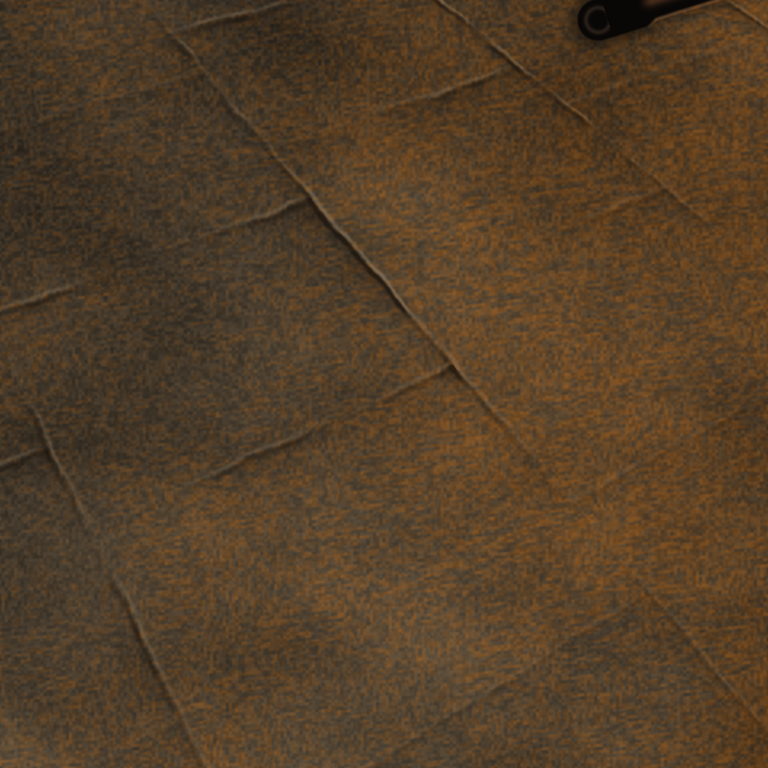
This texture is drawn by a Shadertoy shader. Its source:

```glsl
float hash(vec2 p) {
    vec3 q = fract(p.xyx * 0.1031);
    q += dot(q, q.yzx + 33.33);
    return fract((q.x + q.y) * q.z);
}

float noise(vec2 p) {
    vec2 i = floor(p), f = fract(p);
    f *= f * (3.0 - 2.0 * f);
    return mix(mix(hash(i), hash(i + vec2(1, 0)), f.x),
               mix(hash(i + vec2(0, 1)), hash(i + vec2(1, 1)), f.x), f.y);
}

float fbm(vec2 p) {
    float sum = 0.0, gain = 0.53;
    for (int i = 0; i < 4; i++) {
        sum += gain * noise(p);
        p = mat2(1.6, 1.2, -1.2, 1.6) * p + 17.3;
        gain *= 0.5;
    }
    return sum;
}

float bump(float x, float width) {
    return exp(-x * x / (width * width));
}

// Signed relief of a joint: lit lip on the positive side, shadow on the other
float relief(float d) {
    return 0.75 * bump(d - 0.003, 0.003) - 0.65 * bump(d + 0.0035, 0.004)
         - 0.2 * bump(d + 0.012, 0.015);
}

// Fine woven grain, with short streaks in two directions
float weave(vec2 p) {
    vec2 q = vec2(p.x, p.y - 0.12 * p.x);
    float across = noise(q * vec2(95, 250));
    float down = noise(q * vec2(250, 130) + 41.0);
    return mix(across, down, 0.15 + 0.6 * smoothstep(0.45, 0.7, noise(p * 28.0)));
}

// Dark tube lying across the upper right corner
vec3 addTube(vec3 color, vec2 s) {
    vec2 q = s - vec2(0.779, 0.026);
    q = vec2(0.955 * q.x - 0.297 * q.y, 0.297 * q.x + 0.955 * q.y);
    float shaft = smoothstep(0.055, 0.075, q.x);
    float d = length(vec2(q.x - clamp(q.x, 0.0, 0.4), q.y)) - mix(0.027, 0.019, shaft);
    vec3 metal = vec3(0.035, 0.028, 0.022);
    metal += vec3(0.24, 0.14, 0.08) * shaft * bump(q.y + 0.003, 0.007);
    metal += vec3(0.12, 0.09, 0.07) * bump(length(q) - 0.016, 0.003) * step(q.x, 0.012);
    color *= 1.0 - 0.35 * bump(max(d, 0.0), 0.012);
    color += vec3(0.16, 0.10, 0.06) * bump(d - 0.003, 0.002) * shaft;
    return mix(color, metal, smoothstep(0.0018, -0.0018, d));
}

void mainImage(out vec4 fragColor, in vec2 fragCoord) {
    vec2 p = fragCoord / iResolution.xy;
    vec2 s = vec2(p.x, 1.0 - p.y);

    // Perspective floor with two vanishing points
    float depth = s.y + 1.0725 - 0.0611 * s.x;
    vec2 ground = vec2(s.x + 0.775, 3.49 - s.x) / depth;
    float column = (ground.x - 0.508) / 0.395;
    float strip = floor(column);
    float row = (ground.y - 1.918) / 0.443 - 0.355 * mod(strip, 2.0);
    float tint = hash(vec2(strip, floor(row)) + 23.0) - 0.5;

    // Distances to the long and the staggered short joints
    float wobble = 0.011 * (fbm(p * 24.0) - 0.5);
    float longJoint = (column - round(column)) * 0.3 * depth + wobble;
    float shortJoint = (row - round(row)) * 0.4 * depth / ground.y + wobble;

    // Wear leaves the joints broken, and almost gone toward the lower right
    float glint = bump(length(s - vec2(0.47, 0.34)), 0.17);
    float kept = 1.0 - 0.65 * smoothstep(0.85, 1.3, s.x + s.y);
    float longWear = smoothstep(0.35, 0.7, noise(vec2(round(column) * 7.3 + 3.0, ground.y * 9.0)));
    float shortWear = smoothstep(0.35, 0.8, noise(vec2(ground.x * 9.0, round(row) * 5.7 + strip * 3.1)));
    float chips = 0.55 + 0.9 * noise(p * 45.0);
    float edge = relief(longJoint) * min((0.12 + 0.6 * longWear) * kept + 0.7 * glint, 1.0)
               + relief(shortJoint) * (0.1 + 0.55 * shortWear) * kept * (strip > 1.5 ? 0.3 : 1.0);
    edge *= chips;

    // Slate and ochre stone, warmer toward the right, greyer at the foot
    float blotch = fbm(p * vec2(5, 7) + 8.0) - 0.5;
    float grain = weave(p) - 0.5;
    float warmth = 0.12 + 0.55 * s.x + 0.75 * (fbm(p * 3.5 + 31.0) - 0.5)
                 + 0.12 * tint + 1.15 * grain;
    warmth -= 0.3 * bump(length(s - vec2(0.5, 0.8)), 0.25);
    warmth -= 0.25 * bump(length(s - vec2(0.87, 0.88)), 0.12);
    vec3 color = mix(vec3(0.31, 0.262, 0.2), vec3(0.425, 0.27, 0.115), clamp(warmth, 0.0, 1.0));

    // Broad light, stains and speckle
    float light = 0.78 + 0.17 * smoothstep(0.0, 0.9, s.y + 0.6 * s.x) + 0.42 * blotch
                + 0.06 * tint + 0.2 * grain + 0.27 * (noise(p * 240.0) - 0.5);
    light += 0.17 * bump(length(s - vec2(0.53, 0.25)), 0.11);
    light += 0.1 * bump(length(s - vec2(0.5, 0.8)), 0.25);
    light += 0.1 * bump(length(s - vec2(0.87, 0.88)), 0.12);
    light -= 0.22 * bump(length((s - vec2(0.38, 0.06)) * vec2(1, 1.8)), 0.12);
    light -= 0.12 * bump(length(s - vec2(0.43, 0.34)), 0.1) * step(column, 1.0);
    light -= 0.13 * bump(length((s - vec2(0.37, 0.85)) * vec2(0.7, 1.2)), 0.06);
    color *= light;

    color = mix(color, vec3(0.58, 0.50, 0.40), 0.7 * clamp(edge, 0.0, 1.0));
    color = mix(color, vec3(0.10, 0.075, 0.05), clamp(-edge, 0.0, 0.8));
    fragColor = vec4(clamp(addTube(color, s), 0.0, 1.0), 1.0);
}
```
